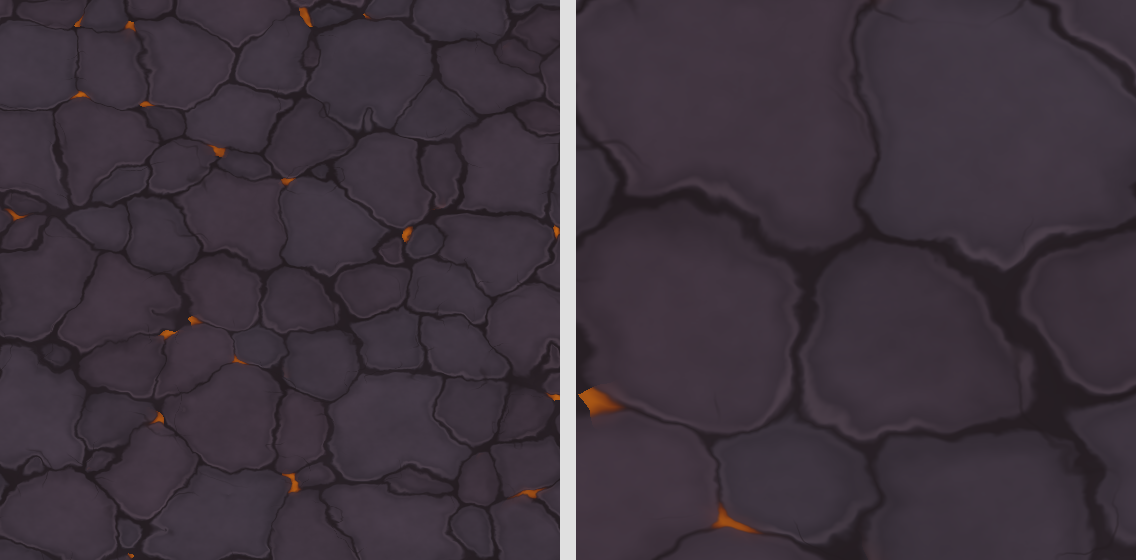
Left, the full canvas; right, a detail of the centre.
Write a Shadertoy shader that draws this texture.

```glsl
// Dusky volcanic paving: irregular slate and plum stones with thin cracks and embers.
// Stones are cells of a Voronoi diagram whose sites carry random radii; a smooth
// minimum of border distances rounds the corners, noise warps and paints the rock.

const vec2 GRID = vec2(7.9, 9.6);
const float ROUNDING = 24.0;
const vec3 SLATE = vec3(0.238, 0.208, 0.250);
const vec3 PLUM = vec3(0.256, 0.203, 0.246);
const vec3 CRACK = vec3(0.135, 0.106, 0.122);
const vec3 RIM = vec3(0.070, 0.058, 0.062);
const vec3 GLOW = vec3(0.08, 0.022, 0.005);
const vec3 EMBER_DEEP = vec3(0.40, 0.17, 0.09);
const vec3 EMBER_HOT = vec3(0.76, 0.40, 0.08);

struct Stone {
    vec2 id;        // cell of the owning site
    vec2 trio;      // sum of the three nearest ids, names a junction
    vec2 toCentre;  // unit direction from the site to the point
    float edge;     // rounded distance to the border
    float junction; // closeness to a meeting of three stones
};

float hash(vec2 p) {
    return fract(sin(dot(p, vec2(127.1, 311.7))) * 43758.5);
}

float noise(vec2 p) {
    vec2 i = floor(p), f = fract(p);
    f = f * f * (3.0 - 2.0 * f);
    return mix(mix(hash(i), hash(i + vec2(1, 0)), f.x),
               mix(hash(i + vec2(0, 1)), hash(i + vec2(1, 1)), f.x), f.y);
}

float fbm(vec2 p) {
    float sum = 0.0, amp = 0.5;
    for (int i = 0; i < 4; i++) {
        sum += amp * noise(p);
        p = mat2(1.6, 1.2, -1.2, 1.6) * p + 7.3;
        amp *= 0.5;
    }
    return sum / 0.9375;
}

vec2 warp(vec2 p, float scale, float amount) {
    return p + amount * (vec2(fbm(p * scale), fbm(p * scale + 41.7)) - 0.5);
}

vec2 siteCentre(vec2 id) {
    return id + 0.15 + 0.7 * vec2(hash(id + 3.1), hash(id + 17.9));
}

float siteRadius(vec2 id) {
    return pow(hash(id + 29.3), 1.5);
}

Stone findStone(vec2 p) {
    vec2 cell = floor(p), id1 = cell, id2 = cell, id3 = cell;
    float d1 = 9.0, d2 = 9.0, d3 = 9.0;
    // Three nearest sites
    for (int y = -2; y <= 2; y++)
    for (int x = -2; x <= 2; x++) {
        vec2 id = cell + vec2(x, y);
        float d = length(p - siteCentre(id)) - siteRadius(id);
        if (d < d1) {
            d3 = d2; id3 = id2; d2 = d1; id2 = id1; d1 = d; id1 = id;
        } else if (d < d2) {
            d3 = d2; id3 = id2; d2 = d; id2 = id;
        } else if (d < d3) {
            d3 = d; id3 = id;
        }
    }
    // Smooth minimum of the distances to all borders
    vec2 u1 = normalize(p - siteCentre(id1) + 1e-5);
    float sum = 0.0;
    for (int y = -2; y <= 2; y++)
    for (int x = -2; x <= 2; x++) {
        vec2 id = cell + vec2(x, y);
        if (id == id1) continue;
        vec2 v = p - siteCentre(id);
        float gap = length(v) - siteRadius(id) - d1;
        sum += exp(-ROUNDING * gap / max(length(normalize(v + 1e-5) - u1), 0.5));
    }
    float edge = -log(sum + 1e-9) / ROUNDING;
    return Stone(id1, id1 + id2 + id3, u1, edge, d3 - d1);
}

vec3 rockColour(Stone s, vec2 p) {
    float tint = 0.6 * hash(s.id + 53.0) + 0.6 * (fbm(p * 0.8) - 0.2);
    vec3 rock = mix(SLATE, PLUM, clamp(tint, 0.0, 1.0));
    float tone = mix(0.93, 1.03, siteRadius(s.id)) + 0.06 * (hash(s.id + 71.0) - 0.5);
    tone += 0.16 * (fbm(p * 1.8) - 0.5) + 0.08 * (fbm(p * 9.0) - 0.5);
    return rock * tone;
}

void mainImage(out vec4 fragColor, in vec2 fragCoord) {
    vec2 p = fragCoord / iResolution.y * GRID;
    vec2 q = warp(warp(p, 1.3, 0.40), 4.5, 0.16);
    Stone s = findStone(q);
    float width = 0.004 + 0.045 * pow(noise(p * 1.3 + 9.0), 2.0);

    // Rock face, shaded softly toward the cracks
    vec3 colour = rockColour(s, p);
    float shade = mix(0.80, 0.92, noise(p * 1.5 + 23.0));
    colour *= mix(shade, 1.02, smoothstep(0.0, 0.20, s.edge - width));

    // Worn light rim, strongest on lower edges
    float inside = s.edge - width;
    float rim = smoothstep(0.005, 0.03, inside) * smoothstep(0.075, 0.03, inside);
    rim *= smoothstep(0.2, 0.7, noise(p * 2.7 + 5.0)) * (0.65 - 0.4 * s.toCentre.y);
    colour += RIM * rim;

    // Short hairline splits running in from the border
    float vein = abs(noise(q * 2.6 + 13.0) - 0.5);
    float split = smoothstep(0.03, 0.0, vein) * smoothstep(0.26, 0.05, s.edge);
    colour = mix(colour, CRACK, 0.45 * split * smoothstep(0.4, 0.65, noise(p * 1.9 + 31.0)));

    // Dark cracks, fading where stones nearly touch
    float crack = smoothstep(width + 0.022, width - 0.014, s.edge);
    colour = mix(colour, CRACK, crack * mix(0.65, 1.0, noise(p * 1.7 + 61.0)));

    // Embers in a few of the junctions
    float lit = step(0.87, hash(s.trio + 0.5));
    float core = lit * smoothstep(0.028, 0.004, s.edge) * smoothstep(0.19, 0.11, s.junction);
    float heat = smoothstep(0.17, 0.03, s.junction) * (0.4 + 0.6 * noise(p * 8.0));
    colour += GLOW * lit * smoothstep(0.3, 0.0, s.junction);
    colour = mix(colour, mix(EMBER_DEEP, EMBER_HOT, heat), core);

    fragColor = vec4(colour, 1.0);
}
```
